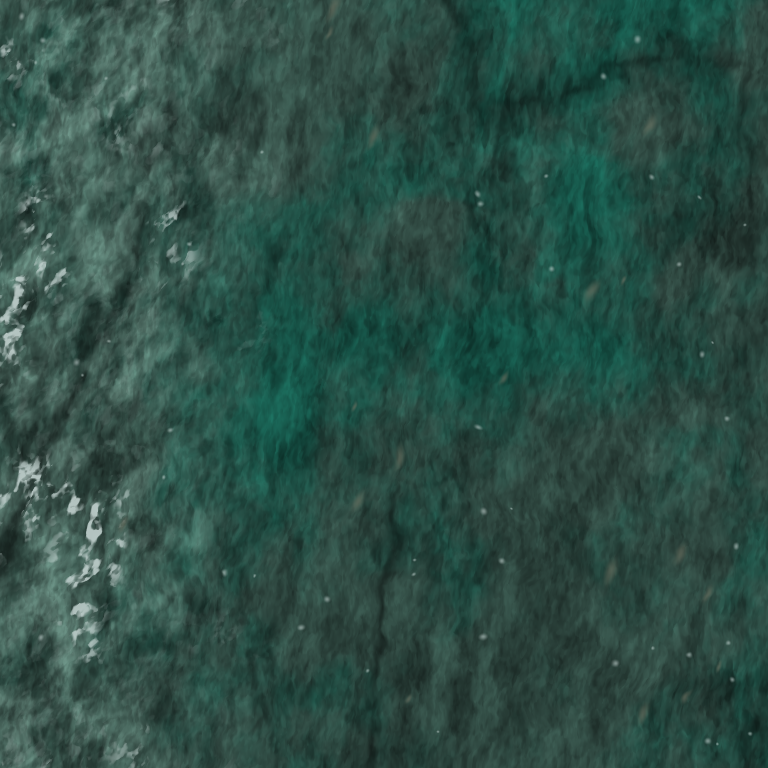
Give the GLSL for this texture, as a Shadertoy shader.

```glsl
// Weathered green mineral: dark grey-green and teal stone with fine upright grain,
// a pale glittering left flank, a few broken cracks and scattered flecks.
// Soft cellular noise is layered at several stretches; cracks are distance bands.

const vec3 GREY_GREEN = vec3(0.188, 0.288, 0.258);
const vec3 TEAL       = vec3(0.078, 0.305, 0.260);
const vec3 PALE_GREEN = vec3(0.315, 0.430, 0.393);
const vec3 GLINT      = vec3(0.760, 0.820, 0.810);
const vec3 TAN        = vec3(0.400, 0.430, 0.370);

vec3 hash3(vec2 c) {
    vec3 q = fract(vec3(c.xyx) * vec3(0.1031, 0.1030, 0.0973));
    q += dot(q, q.yxz + 33.33);
    return fract((q.xxy + q.yzz) * q.zyx);
}

// Cellular noise with soft borders, 0 to 1
float cells(vec2 p) {
    vec2 id = floor(p), f = fract(p);
    float sum = 0.0, total = 0.0;
    for (int y = -1; y <= 1; y++)
    for (int x = -1; x <= 1; x++) {
        vec2 o = vec2(x, y);
        vec3 h = hash3(id + o + 200.0);
        float w = 1.0 - smoothstep(0.0, 1.3, length(o + h.xy - f));
        w = w * w * w + 1e-5;
        sum += w * h.z;
        total += w;
    }
    return sum / total;
}

// Octaves of cellular noise, centred on zero
float layers(vec2 p, int octaves) {
    float sum = 0.0, amp = 0.55;
    for (int i = 0; i < octaves; i++) {
        sum += amp * (cells(p) - 0.5);
        p = p * 2.03 + vec2(17.3, 9.1);
        amp *= 0.6;
    }
    return sum;
}

// Rare soft dots, one candidate per cell
float spots(vec2 p, float rarity, float radius) {
    vec2 id = floor(p), f = fract(p);
    float dots = 0.0;
    for (int y = -1; y <= 1; y++)
    for (int x = -1; x <= 1; x++) {
        vec2 o = vec2(x, y);
        vec3 h = hash3(id + o + 500.0);
        float r = radius * (0.5 + h.x);
        float d = length(o + h.xy - f);
        dots = max(dots, step(h.z, rarity) * (1.0 - smoothstep(0.0, r, d)));
    }
    return dots;
}

float blob(vec2 p, vec2 centre, vec2 size) {
    vec2 q = (p - centre) / size;
    return exp(-dot(q, q));
}

// Dark line with a wider soft shade, faded at both ends
float crack(float offset, float along, float start, float end, float width) {
    float d = abs(offset) / width;
    float ends = smoothstep(start, start + 0.08, along)
               * (1.0 - smoothstep(end - 0.08, end, along));
    return ends * (0.6 * exp(-d * d) + 0.4 * exp(-0.12 * d * d));
}

void mainImage(out vec4 fragColor, in vec2 fragCoord) {
    vec2 uv = fragCoord / iResolution.xy;

    // Ragged outlines from a strong warp, nearly straight grain from a weak one
    vec2 warp = vec2(layers(uv * 9.0, 4), layers(uv * 9.0 + 40.0, 4));
    vec2 p = uv + 0.06 * warp;
    vec2 q = uv + 0.018 * warp;
    vec2 grain = vec2(q.x - 0.10 * q.y, q.y);
    vec2 slant = vec2(q.x - 0.45 * q.y, q.y + 0.2 * q.x);

    float broad  = layers(p * 6.0 + 11.0, 4);
    float streak = layers(grain * vec2(38.0, 17.0), 4);
    float fine   = layers(grain * vec2(170.0, 75.0), 2);
    float rough  = layers(slant * vec2(30.0, 20.0) + 70.0, 4);
    float flank  = 1.0 - smoothstep(0.06, 0.36, p.x - 0.09 * p.y + 0.2 * broad);

    // Teal regions over grey-green stone
    float region = blob(p, vec2(0.38, 0.50), vec2(0.20, 0.17))
                 + blob(p, vec2(0.77, 0.54), vec2(0.20, 0.08))
                 + blob(p, vec2(0.77, 0.73), vec2(0.06, 0.07))
                 + blob(p, vec2(0.83, 1.00), vec2(0.23, 0.09));
    float patches = layers(grain * vec2(11.0, 8.0) + 30.0, 5);
    float teal = smoothstep(-0.10, 0.85, 0.66 * region + 1.1 * patches + 0.07);
    vec3 col = mix(GREY_GREEN, TEAL, teal * (1.0 - 0.35 * flank));

    // Pale flank, then light and dark along the grain
    col = mix(col, PALE_GREEN, flank * clamp(0.42 + 1.9 * rough, 0.0, 1.0));
    float tone = 1.01 + 0.34 * broad + 0.62 * streak + 0.50 * fine;
    col *= tone + flank * 0.45 * rough;
    col *= 1.0 - 0.07 * smoothstep(0.35, 0.55, uv.x) * (1.0 - smoothstep(0.3, 0.5, uv.y));

    // Cracks: top ledge, its two sides, centre fissure, flank fissure
    float ledge = 0.895 + 0.024 * sin((p.x - 0.76) * 12.0);
    float dark = crack(p.y - ledge, p.x, 0.58, 1.00, 0.007);
    dark += crack(p.x - 0.63 + 0.4 * (p.y - 0.88), p.y, 0.84, 1.10, 0.009);
    dark += crack(p.x - 0.980, p.y, 0.60, 0.93, 0.008);
    dark += crack(p.x - 0.48 - 0.035 * smoothstep(0.0, 0.3, p.y), p.y, -0.1, 0.40, 0.006);
    dark += crack(p.x - 0.01 - 0.16 * smoothstep(0.24, 0.72, p.y), p.y, 0.2, 0.78, 0.009);
    dark *= clamp(0.75 + 2.5 * streak, 0.2, 1.0);

    // Short dark nicks along the grain
    float nicks = smoothstep(0.10, 0.30, layers(grain * vec2(42.0, 13.0) + 90.0, 3));
    dark += 0.55 * nicks * smoothstep(-0.05, 0.15, patches);
    col *= 1.0 - 0.46 * clamp(dark, 0.0, 1.0);

    // Fine glitter clustered on the flank, brightest towards the edge
    float cluster = smoothstep(-0.04, 0.20, layers(uv * vec2(11.0, 8.0) + 60.0, 2));
    float shine = smoothstep(0.05, 0.30, layers(slant * vec2(62.0, 46.0) + 25.0, 3));
    col = mix(col, GLINT, flank * shine * (0.10 + 0.80 * cluster));

    // Leaning tan flecks and small pale specks
    float flecks = spots(vec2(q.x - 0.35 * q.y, q.y) * vec2(34.0, 16.0), 0.035, 0.26);
    float specks = spots(q * 30.0, 0.05, 0.14);
    col = mix(col, TAN, 0.65 * flecks);
    col = mix(col, GLINT, 0.55 * specks);

    fragColor = vec4(clamp(col, 0.0, 1.0), 1.0);
}
```
